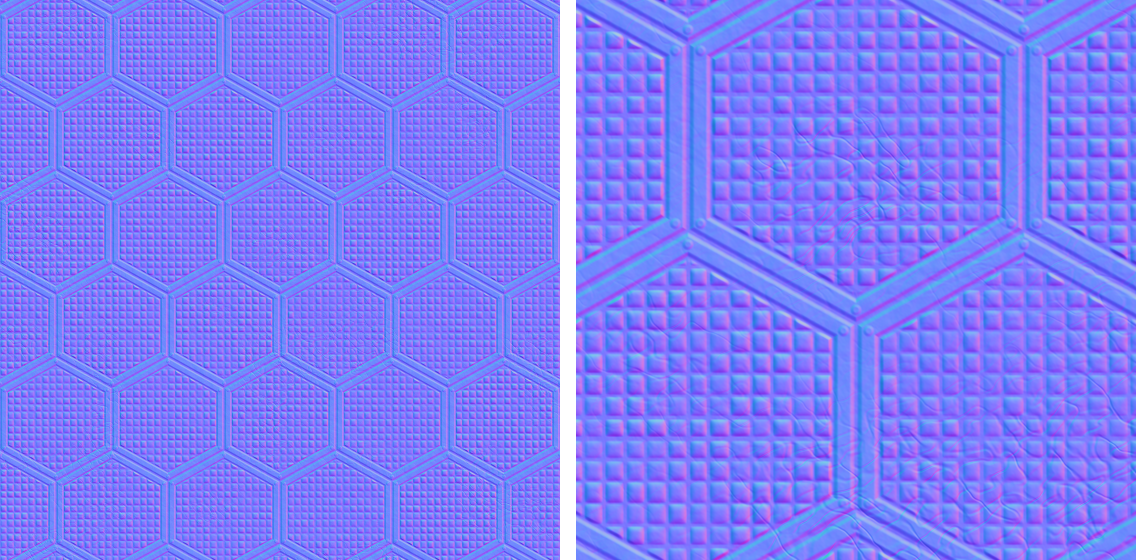
Left: the whole. Right: its middle third, enlarged.
Give the GLSL for this texture map, as a WebGL 1 fragment shader.

```glsl
precision highp float;
uniform vec2 u_resolution;

const float COLUMNS = 5.0;
const float ROW_STEP = 0.83333;           // row spacing, in cell widths
const vec2 SQUARES = vec2(16.0, 15.6);    // small squares per cell width
const vec2 SLANT = vec2(0.4857, 0.8742);

float hash(vec2 p) {
  vec3 q = fract(vec3(p.xyx) * 0.1031);
  q += dot(q, q.yzx + 33.33);
  return fract((q.x + q.y) * q.z);
}

float noise(vec2 p) {
  vec2 i = floor(p);
  vec2 f = fract(p);
  f = f * f * (3.0 - 2.0 * f);
  float low = mix(hash(i), hash(i + vec2(1.0, 0.0)), f.x);
  float high = mix(hash(i + vec2(0.0, 1.0)), hash(i + 1.0), f.x);
  return mix(low, high, f.y);
}

float fbm(vec2 p) {
  float sum = 0.0;
  float gain = 0.5;
  for (int i = 0; i < 4; i++) {
    sum += gain * noise(p);
    p = mat2(1.6, 1.2, -1.2, 1.6) * p + 7.3;
    gain *= 0.5;
  }
  return sum;
}

float hexEdge(vec2 p) {
  p = abs(p);
  return min(0.5 - p.x, 0.4857 - dot(p, SLANT));
}

// xy: position from the cell centre, z: distance to the cell edge
vec3 hexCell(vec2 p) {
  vec2 pitch = vec2(1.0, 2.0 * ROW_STEP);
  vec2 a = mod(p + 0.5 * pitch, pitch) - 0.5 * pitch;
  vec2 b = mod(p, pitch) - 0.5 * pitch;
  float da = hexEdge(a);
  float db = hexEdge(b);
  return da > db ? vec3(a, da) : vec3(b, db);
}

float rimMask(float d) {
  return smoothstep(0.003, 0.019, d) * (1.0 - smoothstep(0.053, 0.068, d));
}

// Flat-topped squares, with gaps that vary from line to line
float squarePillows(vec2 p) {
  vec2 g = p * SQUARES;
  vec2 id = floor(g);
  vec2 gap = 1.06 + 0.24 * vec2(hash(vec2(id.x, 3.0)), hash(vec2(9.0, id.y)));
  vec2 u = min(abs(fract(g) * 2.0 - 1.0) * gap, 1.0);
  vec2 dome = 1.0 - u * u * u;
  return dome.x * dome.y * mix(0.6, 1.25, hash(id + 40.0));
}

float rivets(vec2 local, float radius) {
  vec2 q = abs(local);
  float d = min(length(q - vec2(0.0, 0.514)), length(q - vec2(0.4625, 0.257)));
  return 1.0 - smoothstep(radius * 0.35, radius, d);
}

// Thin folds, gathered in patches
float creases(vec2 p) {
  float patchy = smoothstep(0.5, 0.9, noise(p * 2.1 + 3.0));
  vec2 w = p + 0.1 * vec2(fbm(p * 6.0), fbm(p * 6.0 + 31.0));
  float a = abs(noise(vec2(w.x * 9.0 + w.y * 13.0, w.y * 29.0 - w.x * 20.0)) - 0.5);
  float b = abs(noise(vec2(w.x * 15.0 + w.y * 17.0, w.y * 9.0 - w.x * 8.0) + 50.0) - 0.5);
  float folds = 2.0 - smoothstep(0.0, 0.15, a) - smoothstep(0.0, 0.1, b);
  return folds * (0.2 + patchy);
}

float height(vec2 p) {
  vec3 cell = hexCell(p);
  vec2 id = floor((p - cell.xy) * vec2(2.0, 1.0 / ROW_STEP) + 0.5);
  float relief = mix(0.85, 1.15, hash(id + 20.0));
  float panel = smoothstep(0.07, 0.082, cell.z);
  float h = 0.006 * rimMask(cell.z);
  h += panel * (0.0015 + 0.007 * relief * squarePillows(p));
  h += 0.003 * rivets(cell.xy, 0.018);
  h += 0.0085 * fbm(p * 2.5 + 5.0) + 0.0034 * fbm(p * 22.0);
  return h - 0.0013 * creases(p);
}

vec3 normalColour(vec2 p, float e) {
  vec2 dx = vec2(e, 0.0);
  vec2 dy = vec2(0.0, e);
  vec2 slope = vec2(height(p + dx) - height(p - dx),
                    height(p + dy) - height(p - dy)) / (2.0 * e);
  vec2 tilt = mix(vec2(-0.01, -0.06), vec2(-0.12, 0.07), rimMask(hexCell(p).z));
  return normalize(vec3(tilt - slope * vec2(1.15, 0.9), 1.0)) * 0.5 + 0.5;
}

void main() {
  float scale = COLUMNS / min(u_resolution.x, u_resolution.y);
  vec2 origin = vec2(0.0, 0.51 * ROW_STEP);
  vec3 colour = vec3(0.0);
  // Four samples per pixel
  for (int i = 0; i < 4; i++) {
    float k = float(i);
    vec2 jitter = vec2(mod(k, 2.0), floor(k * 0.5)) * 0.5 - 0.25;
    colour += normalColour((gl_FragCoord.xy + jitter) * scale - origin, 0.003);
  }
  gl_FragColor = vec4(colour * 0.25, 1.0);
}
```
